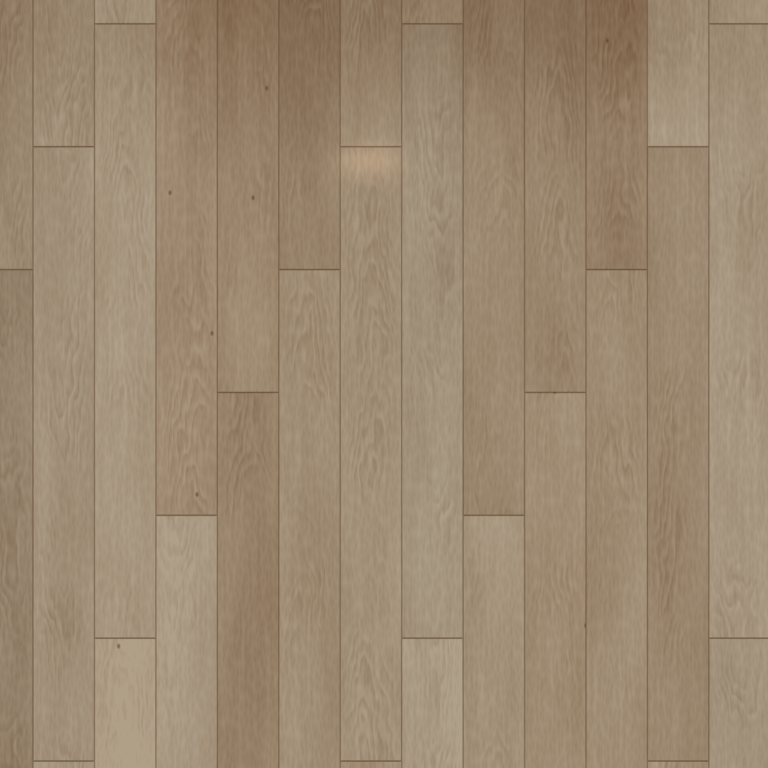
Write a Shadertoy shader that draws this texture.

```glsl
// Pale oak plank floor: long upright boards in a one-fifth stagger with soft arched grain.

vec2 hash2(vec2 p) {
    return fract(sin(vec2(dot(p, vec2(127.1, 311.7)), dot(p, vec2(269.5, 183.3)))) * 43758.55);
}

// Cellular noise: distance to the nearest scattered point
float cellular(vec2 p) {
    vec2 cell = floor(p), local = fract(p);
    float nearest = 2.0;
    for (int j = -1; j <= 1; j++)
        for (int i = -1; i <= 1; i++) {
            vec2 offset = vec2(i, j);
            nearest = min(nearest, length(offset + hash2(cell + offset) - local));
        }
    return nearest;
}

// Layered sines, each layer bending the next; roughly -1 to 1
float waves(vec2 p) {
    float sum = 0.0, weight = 0.5;
    for (int i = 0; i < 4; i++) {
        sum += weight * sin(p.x + 1.3 * sin(p.y)) * cos(0.8 * p.y + sin(0.7 * p.x));
        p = mat2(1.5, 0.9, -0.9, 1.5) * p + 2.7;
        weight *= 0.6;
    }
    return sum;
}

// Arched growth rings where the board cuts a tapering trunk
float growthRings(vec2 p, vec2 seed) {
    float heart = p.x + 0.03 * (seed.x - 0.5) + 0.006 * sin(9.0 * p.y + 40.0 * seed.y);
    float taper = (seed.y > 0.5 ? 0.13 : -0.13) * p.y;
    float warp = 0.012 * waves(p * vec2(65.0, 20.0) + 60.0 * seed);
    float phase = 850.0 * (length(vec2(heart, 0.012)) + taper + warp);
    float blur = fwidth(phase);
    return sin(phase + 0.6 * sin(phase)) * exp(-0.1 * blur * blur);
}

float seam(float distanceToEdge, float halfWidth, float pixel) {
    return 1.0 - smoothstep(halfWidth - 0.5 * pixel, halfWidth + pixel, distanceToEdge);
}

void mainImage(out vec4 fragColor, in vec2 fragCoord) {
    vec2 uv = fragCoord / iResolution.y;
    float pixel = 1.0 / iResolution.y;

    // Board layout: each column steps up by a fifth of a board
    const vec2 board = vec2(0.08, 0.8);
    float across = (uv.x - 0.043) / board.x;
    float column = floor(across) + 1.0;
    float along = (uv.y - 0.809) / board.y - 0.2 * (column - 1.0);
    vec2 id = vec2(column, floor(along));
    vec2 local = vec2(fract(across), fract(along));
    vec2 seed = hash2(id + 3.7);
    vec2 p = (local - 0.5) * board;
    vec2 shifted = p + 9.0 * seed;

    // Tone of each board: random, with a pale board in every fifth column
    float tone = 0.79 + 0.34 * (seed.x - 0.5);
    tone += 0.14 * cos(6.2832 * (column - 2.0) / 5.0);

    // Faint sapwood drift within the board
    tone += 0.17 * waves(p * vec2(36.0, 6.0) + 30.0 * seed);

    // Rings come and go along the board and fade towards its sides
    float figure = smoothstep(-0.3, 0.4, waves(p * vec2(22.0, 12.0) + 50.0 * seed.yx));
    figure *= 1.0 - 0.8 * smoothstep(0.018, 0.038, abs(p.x));
    tone += 0.13 * figure * (growthRings(p, seed) - 0.4);

    // Long fibres and short pores
    tone += 0.13 * (cellular(shifted * vec2(170.0, 9.0)) - 0.45);
    tone += 0.2 * (cellular(shifted * vec2(240.0, 65.0)) - 0.45);

    // Shade along the top edge, deepest near the middle
    float shade = smoothstep(0.74, 1.02, uv.y) * (0.68 + 0.32 * cos(5.0 * (uv.x - 0.55)));
    tone -= 0.48 * shade;

    vec3 darkOak = vec3(0.48, 0.38, 0.285);
    vec3 paleOak = vec3(0.67, 0.605, 0.515);
    vec3 color = mix(darkOak, paleOak, clamp(tone, -0.2, 1.1));
    color += (seed.y - 0.5) * vec3(0.012, -0.003, -0.012);

    // Rare small knots
    float knot = cellular(shifted * vec2(6.0, 4.0)) * 0.2;
    float knotMask = (1.0 - smoothstep(0.0005, 0.004, knot)) * step(0.8, seed.y);
    color = mix(color, vec3(0.34, 0.25, 0.18), 0.6 * knotMask);

    // Long seams and slightly stronger end joints
    float sideGap = (0.5 - abs(local.x - 0.5)) * board.x;
    float endGap = (0.5 - abs(local.y - 0.5)) * board.y;
    float seams = max(0.48 * seam(sideGap, 0.0006, pixel), 0.62 * seam(endGap, 0.0007, pixel));
    color = mix(color, vec3(0.36, 0.27, 0.19), seams);

    // Soft glint on the floor
    vec2 glint = (uv - vec2(0.48, 0.79)) / vec2(0.04, 0.022);
    color += vec3(0.11, 0.09, 0.07) * exp(-dot(glint, glint));

    fragColor = vec4(color, 1.0);
}
```
